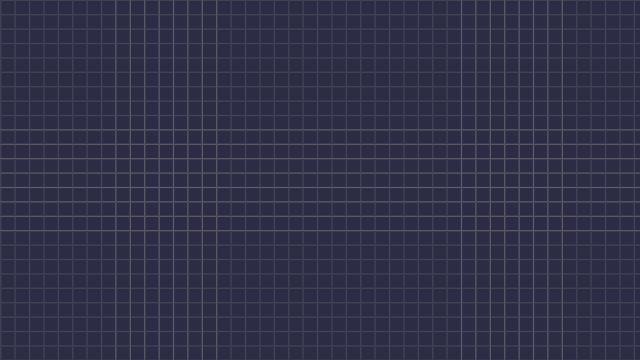
This pattern is drawn by a WebGL 1 fragment shader. Its source:

```glsl
precision mediump float;
// Fine square grid on dark indigo, with brighter bands of eight lines.

uniform vec2 u_resolution;

// Box-filtered coverage of a line, all lengths in cells.
float lineCoverage(float distanceToLine, float width, float pixel) {
    float covered = 0.5 * (width + pixel) - distanceToLine;
    return clamp(covered, 0.0, min(width, pixel)) / pixel;
}

// Every third group of eight lines is bright.
float lineStrength(float index) {
    float group = mod(floor((index + 0.5) / 8.0), 3.0);
    return abs(group - 1.0) < 0.5 ? 0.29 : 0.145;
}

void main() {
    // 25 square cells span the height.
    float pixel = 25.0 / u_resolution.y;
    vec2 cell = gl_FragCoord.xy * pixel - vec2(0.05, -0.02);
    vec2 index = floor(cell + 0.5);
    vec2 offset = abs(cell - index);

    // Rows count from the line that closes each cell.
    float column = lineStrength(index.x) * lineCoverage(offset.x, 0.085, pixel);
    float row = lineStrength(index.y - 1.0) * lineCoverage(offset.y, 0.085, pixel);

    vec3 indigo = vec3(0.172, 0.172, 0.27);
    vec3 paleGrey = vec3(0.82, 0.82, 0.76);
    gl_FragColor = vec4(mix(indigo, paleGrey, max(column, row)), 1.0);
}
```
